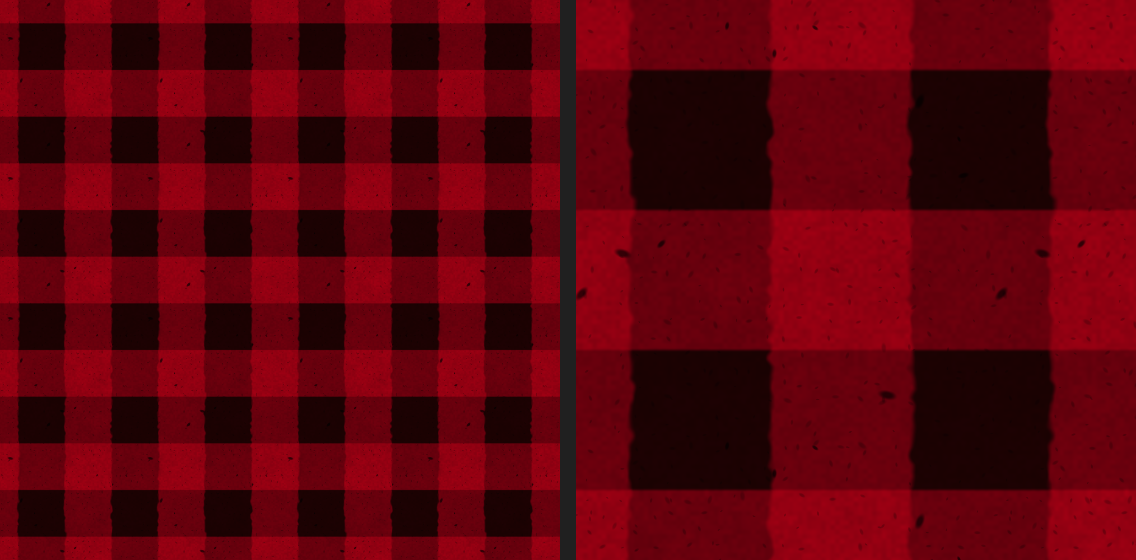
Left: the whole. Right: its middle third, enlarged.
Reproduce this pattern procedurally as a three.js fragment shader.

```glsl
varying vec2 vUv;

const float REPEATS = 6.0;     // checks across and down
const float WEAR_TILES = 4.0;  // repeats of the worn surface
const vec2 BAND_CENTRE = vec2(0.445, 0.5);

const vec3 LIGHT_RED = vec3(0.60, 0.0, 0.072);
const vec3 DEEP_RED = vec3(0.425, 0.0, 0.052);
const vec3 NEAR_BLACK = vec3(0.112, 0.008, 0.010);

float hash(vec2 p) {
  return fract(sin(dot(p, vec2(12.99, 78.23))) * 43758.5);
}

// Value noise that wraps once per unit of p
float wrapNoise(vec2 p, float cells) {
  vec2 q = p * cells;
  vec2 i = floor(q);
  vec2 f = fract(q);
  f = f * f * (3.0 - 2.0 * f);
  vec2 lo = mod(i, cells) + cells;
  vec2 hi = mod(i + 1.0, cells) + cells;
  float bottom = mix(hash(lo), hash(vec2(hi.x, lo.y)), f.x);
  float top = mix(hash(vec2(lo.x, hi.y)), hash(hi), f.x);
  return mix(bottom, top, f.y);
}

float mottle(vec2 p) {
  float sum = 0.0;
  float weight = 0.5;
  float cells = 7.0;
  for (int octave = 0; octave < 4; octave++) {
    sum += weight * (wrapNoise(p, cells) - 0.5);
    weight *= 0.75;
    cells *= 2.0;
  }
  return sum;
}

// Sparse, randomly turned oval specks, at most one per cell
float flecks(vec2 p, float cells, float chance, float radius) {
  vec2 q = p * cells;
  vec2 id = mod(floor(q), cells) + 3.0 * cells;
  vec2 jitter = vec2(hash(id + 3.1), hash(id + 5.3)) - 0.5;
  vec2 d = fract(q) - 0.5 - 0.4 * jitter;
  float angle = 6.2832 * hash(id + 1.7);
  float c = cos(angle);
  float s = sin(angle);
  d = vec2((c * d.x + s * d.y) * 0.5, c * d.y - s * d.x);
  float size = radius * (0.5 + hash(id + 7.9));
  float spot = 1.0 - smoothstep(size * 0.3, size, length(d));
  return spot * step(hash(id), chance);
}

// Half-period band, x measured in repeats
float band(float x, float centre, float softness) {
  float d = abs(fract(x - centre + 0.5) - 0.5);
  return 1.0 - smoothstep(0.25 - softness, 0.25 + softness, d);
}

void main() {
  vec2 check = vUv * REPEATS;
  vec2 wear = vUv * WEAR_TILES;

  // Ragged upright bands over straight level bands
  float ragged = 0.022 * (wrapNoise(wear, 19.0) - 0.5)
               + 0.022 * (wrapNoise(wear, 43.0) - 0.5);
  float upright = band(check.x + ragged, BAND_CENTRE.x, 0.013);
  float level = band(check.y, BAND_CENTRE.y, 0.008);

  vec3 color = mix(LIGHT_RED, DEEP_RED, max(upright, level));
  color = mix(color, NEAR_BLACK, upright * level);

  // Cloudy fading, fine grain and dark specks
  float shade = 0.955 + 0.12 * mottle(wear);
  shade += 0.11 * (wrapNoise(wear, 90.0) - 0.5);
  shade *= 1.0 - 0.24 * flecks(wear, 26.0, 0.4, 0.10);
  shade *= 1.0 - 0.22 * flecks(wear + 0.37, 17.0, 0.3, 0.09);
  shade *= 1.0 - 0.65 * flecks(wear + 0.61, 11.0, 0.09, 0.10);

  gl_FragColor = vec4(color * shade, 1.0);
}
```
